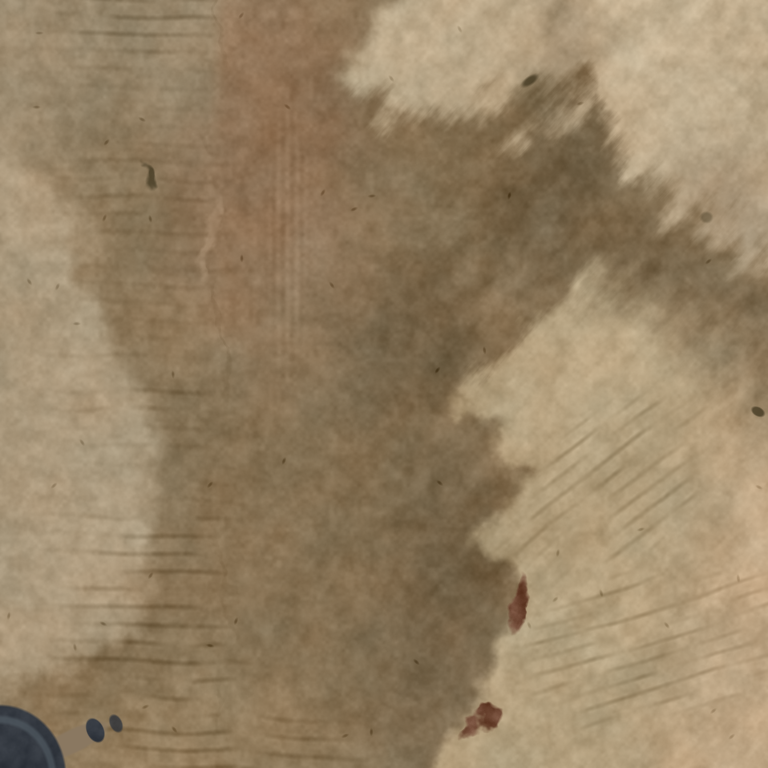
Write a WebGL 1 fragment shader that draws this texture.

```glsl
precision highp float;
uniform vec2 u_resolution;

float hash(vec2 p) {
  vec3 q = fract(p.xyx * vec3(.1031, .103, .0973));
  q += dot(q, q.yzx + 33.33);
  return fract((q.x + q.y) * q.z);
}

float noise(vec2 p) {
  vec2 i = floor(p), f = fract(p), e = vec2(1, 0);
  f *= f * (3. - 2. * f);
  return mix(mix(hash(i), hash(i + e), f.x),
             mix(hash(i + e.yx), hash(i + e.xx), f.x), f.y);
}

// Fractal noise centered near zero
float fbm(vec2 p) {
  float sum = -.48, amp = .5;
  for (int i = 0; i < 5; i++) {
    sum += amp * noise(p);
    p = mat2(1.6, 1.2, -1.2, 1.6) * p + 7.3;
    amp *= .5;
  }
  return sum;
}

vec2 turn(vec2 p, float a) {
  return vec2(cos(a) * p.x + sin(a) * p.y, cos(a) * p.y - sin(a) * p.x);
}

// Piecewise linear curve through eight evenly spaced heights
float curve(float t, vec4 a, vec4 b) {
  vec4 k = clamp(t, 0., 1.) * 7. - vec4(0, 1, 2, 3);
  return dot(a, max(1. - abs(k), 0.)) + dot(b, max(1. - abs(k - 4.), 0.));
}

// Rotated ellipse (center, radii), faded over the soft part of its radius
float spot(vec2 p, vec4 e, float angle, float soft) {
  return 1. - smoothstep(1. - soft, 1., length(turn(p - e.xy, angle) / e.zw));
}

// Worn parallel scratches
float grooves(vec2 p, float angle, float count) {
  vec2 q = turn(p, angle);
  float row = q.y * count + .4 * noise(q * 13.);
  float line = 1. - smoothstep(0., .25, abs(fract(row) - .5));
  return line * smoothstep(.1, .8, noise(vec2(q.x * 22., floor(row) * 7.)));
}

void main() {
  vec2 p = gl_FragCoord.xy / u_resolution;
  float cloud = fbm(p * 7. + 3.), grit = fbm(p * 60.);
  float streak = fbm(turn(p, .85) * vec2(9, 38));
  vec2 w = p + .085 * vec2(fbm(p * 17.), fbm(p * 17. + 40.));

  // Damp ground
  vec3 col = mix(vec3(.53, .45, .335), vec3(.56, .45, .34), spot(w, vec4(.35, .82, .2, .42), 0., .8));
  float damp = spot(w, vec4(.51, .56, .2, .17), .5, .9);
  damp = max(damp, spot(w, vec4(.73, .75, .1, .22), -.5, .9));
  damp = max(damp, spot(w, vec4(.57, .2, .13, .34), -.1, .8));
  damp = max(damp, .7 * spot(w, vec4(.9, .62, .25, .1), -.5, .8));
  col = mix(col, vec3(.435, .37, .27), .8 * damp);
  col = mix(col, vec3(.61, .525, .4), .7 * spot(w, vec4(.25, .02, .27, .2), 0., .8));

  // Paler slab and dry patch at the left
  float slab = smoothstep(.3, .27, p.x) * smoothstep(.72, .95, w.y + .25 * (.3 - w.x));
  col = mix(col, vec3(.605, .54, .435), .9 * slab);
  float edge = curve((w.y - .08) / .72, vec4(0, .17, .19, .205), vec4(.2, .13, .1, .02));
  float dry = smoothstep(.03, -.03, w.x - edge) * smoothstep(.86, .74, w.y);
  col = mix(col, vec3(.665, .595, .485), dry);

  // Dry patch at the upper right, smeared along its border
  edge = curve((w.x - .44) / .56, vec4(.91, .83, .815, .825), vec4(.885, .755, .715, .66));
  dry = smoothstep(-.03, .045, w.y - edge + .16 * streak)
      * smoothstep(-.02, .03, w.x - .45 - .8 * max(w.y - .915, 0.));
  float shade = max(spot(w, vec4(.97, .72, .17, .13), -.5, .9),
                    .7 * spot(w, vec4(.74, .94, .07, .15), -.3, .9));
  col = mix(col, mix(vec3(.745, .67, .55), vec3(.65, .58, .475), shade), dry);

  // Dry patch at the lower right, its upper edge fading outward
  edge = curve((w.x - .56) / .44, vec4(.51, .54, .565, .62), vec4(.62, .56, .52, .47));
  float side = curve(w.y / .56, vec4(.57, .61, .65, .685), vec4(.635, .67, .595, .58));
  float fade = mix(.02, .12, smoothstep(.7, .95, w.x));
  dry = smoothstep(fade, -fade, w.y - edge - .1 * streak) * smoothstep(-.012, .02, w.x - side);
  col = mix(col, mix(vec3(.7, .625, .495), vec3(.75, .65, .52), smoothstep(.75, .95, p.x - .2 * p.y)), dry);

  // Mottling and brushed streaks
  col += .1 * cloud + .13 * grit + .035 * (noise(p * 190.) - .5);
  col += .11 * streak * smoothstep(.35, .7, p.x);
  col += vec3(.04, 0, -.02) * fbm(p * 17. + 60.);

  // Grooves: level at left, upright in the middle, slanted at right
  float level = smoothstep(.02, .15, p.x) * smoothstep(.32, .27, p.x + .1 * cloud);
  level *= .3 + .7 * smoothstep(.3, .55, noise(vec2(3, p.y * 8.)));
  level = max(level, spot(p, vec4(.3, 0, .22, .1), 0., .5));
  col -= .085 * level * grooves(p, -.035, 43.);
  col += .018 * spot(p, vec4(.375, .69, .035, .22), 0., .5) * cos(p.x * 520.);
  float slant = spot(w, vec4(.79, .37, .17, .11), .65, .4) * grooves(p, .65, 48.);
  slant += spot(w, vec4(.86, .16, .22, .11), .3, .4) * grooves(p, .3, 50.);
  col -= .09 * slant * (.9 + 2. * grit);

  // Seam with a pale chipped stretch
  col -= .03 * smoothstep(.006, .001, abs(w.x - .292)) * smoothstep(-.1, .1, cloud);
  col += .06 * spot(w, vec4(.281, .69, .012, .09), 0., .7);

  // Sparse specks
  vec2 cell = floor(p * 34.);
  vec2 off = fract(p * 34.) - .25 - .5 * vec2(hash(cell), hash(cell + 19.));
  float speck = 1. - smoothstep(.02, .15, length(turn(off, 6. * hash(cell + 7.)) * vec2(.7, 1.5)));
  col -= .12 * speck * step(.96, hash(cell + 51.));

  // Fallen leaves and dark crumbs
  float leaf = max(spot(w, vec4(.684, .218, .018, .042), -.2, .4),
                   spot(w, vec4(.619, .055, .018, .026), -.5, .4));
  col = mix(col, vec3(.38, .22, .15) + .3 * grit, .9 * leaf);
  float crumb = max(spot(w, vec4(.186, .765, .012, .024), -.4, .6),
                    spot(p, vec4(.69, .895, .016, .007), .6, .6));
  crumb = max(crumb, spot(p, vec4(.987, .464, .011, .007), -.5, .4));
  crumb = max(crumb, .5 * spot(p, vec4(.92, .717, .01, .009), 0., .5));
  col = mix(col, vec3(.27, .23, .14), .8 * crumb);

  // Dark rounded object in the corner, with a pale rod and two knobs
  col = mix(col, vec3(.54, .47, .38), spot(p, vec4(.095, .035, .055, .017), .45, .25));
  vec4 body = vec4(0, -.012, .088, .096);
  float dark = max(spot(p, body, 0., .05), spot(p, vec4(.124, .049, .012, .018), .45, .2));
  dark = max(dark, .8 * spot(p, vec4(.151, .058, .009, .014), .45, .3));
  col = mix(col, vec3(.2, .22, .25) + .12 * grit, dark);
  float rim = abs(length((p - body.xy) / body.zw) - .78);
  col = mix(col, vec3(.33, .37, .4), .6 * smoothstep(.08, .02, rim));

  gl_FragColor = vec4(col, 1);
}
```
